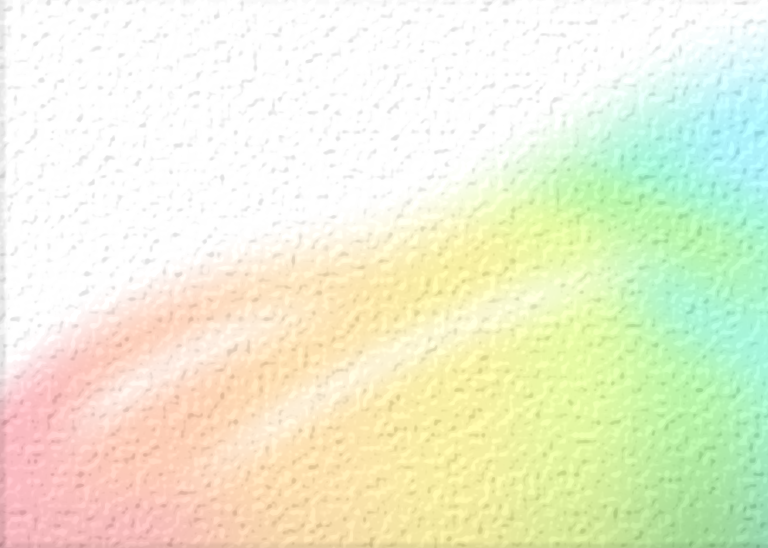
This background is drawn by a Shadertoy shader. Its source:

```glsl
// A soft pastel rainbow veil sweeping up over white embossed paper.
// A colour ramp runs left to right under a curved edge, crossed by glowing
// streaks; slopes of smooth noise give the paper its raised grain.

const vec3 PAPER = vec3(0.996);
const vec3 PINK = vec3(0.98, 0.73, 0.76);
const vec3 SALMON = vec3(0.99, 0.80, 0.71);
const vec3 PEACH = vec3(0.99, 0.88, 0.68);
const vec3 YELLOW = vec3(0.97, 0.94, 0.64);
const vec3 LIME = vec3(0.90, 0.98, 0.64);
const vec3 GREEN = vec3(0.72, 0.96, 0.66);
const vec3 AQUA = vec3(0.64, 0.96, 0.84);
const vec3 SKY = vec3(0.68, 0.95, 0.98);

float hash(vec2 p) {
    vec3 q = fract(vec3(p.xyx) * 0.1031);
    q += dot(q, q.yzx + 33.33);
    return fract((q.x + q.y) * q.z);
}

float noise(vec2 p) {
    vec2 cell = floor(p), f = fract(p);
    f = f * f * (3.0 - 2.0 * f);
    return mix(mix(hash(cell), hash(cell + vec2(1, 0)), f.x),
               mix(hash(cell + vec2(0, 1)), hash(cell + vec2(1, 1)), f.x), f.y);
}

// Pastel spectrum along s
vec3 spectrum(float s) {
    vec3 c = mix(PINK, SALMON, smoothstep(0.0, 0.20, s));
    c = mix(c, PEACH, smoothstep(0.18, 0.43, s));
    c = mix(c, YELLOW, smoothstep(0.40, 0.61, s));
    c = mix(c, LIME, smoothstep(0.60, 0.76, s));
    c = mix(c, GREEN, smoothstep(0.74, 0.92, s));
    c = mix(c, AQUA, smoothstep(0.90, 1.06, s));
    return mix(c, SKY, smoothstep(1.03, 1.18, s));
}

// Height of the veil's upper edge
float veilEdge(float x) {
    return 0.28 + 0.32 * (1.0 - exp(-x / 0.26)) + 0.30 * smoothstep(0.45, 1.05, x);
}

float bell(float d, float width) {
    return exp(-d * d / (2.0 * width * width));
}

// Parabolic band from start, faded in and out over the x ranges in fade
float streak(vec2 p, vec2 start, float slope, float bend, float width, vec4 fade) {
    float t = p.x - start.x;
    float y = start.y + t * (slope - bend * t);
    return bell(p.y - y, width) * smoothstep(fade.x, fade.y, p.x)
         * (1.0 - smoothstep(fade.z, fade.w, p.x));
}

vec3 veil(vec2 p) {
    vec3 c = spectrum(p.x + 0.22 * smoothstep(0.53, 0.74, p.y));
    // Tinted glows
    c = mix(c, PINK, 0.7 * bell(length((p - vec2(0.16, 0.03)) / vec2(1.5, 1.0)), 0.055));
    c = mix(c, AQUA + vec3(0.0, 0.0, 0.05),
            0.75 * streak(p, vec2(0.846, 0.47), -0.71, 0.0, 0.06, vec4(0.74, 0.92, 1.2, 1.4)));
    // White highlights
    c = mix(c, PAPER, 0.6 * streak(p, vec2(0.117, 0.243), 0.984, 1.11, 0.036,
                                   vec4(0.05, 0.17, 0.28, 0.50)));
    c = mix(c, PAPER, 0.5 * streak(p, vec2(0.286, 0.161), 0.98, 0.638, 0.034,
                                   vec4(0.20, 0.38, 0.68, 0.90)));
    // Muted lower right corner
    return c * (1.0 - 0.10 * (1.0 - smoothstep(0.0, 0.32, p.y)) * smoothstep(0.5, 1.0, p.x));
}

float grainHeight(vec2 p) {
    return 0.7 * noise(p) + 0.3 * noise(p * 1.9 + 17.0);
}

// Relief lit from the upper left: strong shadows, faint highlights
float emboss(vec2 p) {
    vec2 lightStep = vec2(-0.25, 0.30);
    float slope = grainHeight(p + lightStep) - grainHeight(p - lightStep);
    return 0.05 * smoothstep(0.0, 0.35, -slope) - 0.10 * smoothstep(0.12, 0.55, slope);
}

// Darkening within width of a border
float rim(float d, float width, float depth) {
    return 1.0 - depth * (1.0 - smoothstep(0.3 * width, width, d));
}

void mainImage(out vec4 fragColor, in vec2 fragCoord) {
    vec2 uv = fragCoord / iResolution.xy;
    vec2 paper = fragCoord / iResolution.y;

    float softness = mix(0.075, 0.125, smoothstep(0.2, 0.9, uv.x));
    float cover = smoothstep(-softness, softness, veilEdge(uv.x) - uv.y);
    vec3 color = mix(PAPER, veil(uv), cover);

    // Paper grain and bevelled borders
    color += emboss(paper * 85.0);
    color *= rim(uv.x, 0.011, 0.09) * rim(uv.y, 0.014, 0.07);
    color *= rim(1.0 - uv.y, 0.012, 0.02) * rim(uv.y, 0.12, 0.02);

    fragColor = vec4(clamp(color, 0.0, 1.0), 1.0);
}
```
